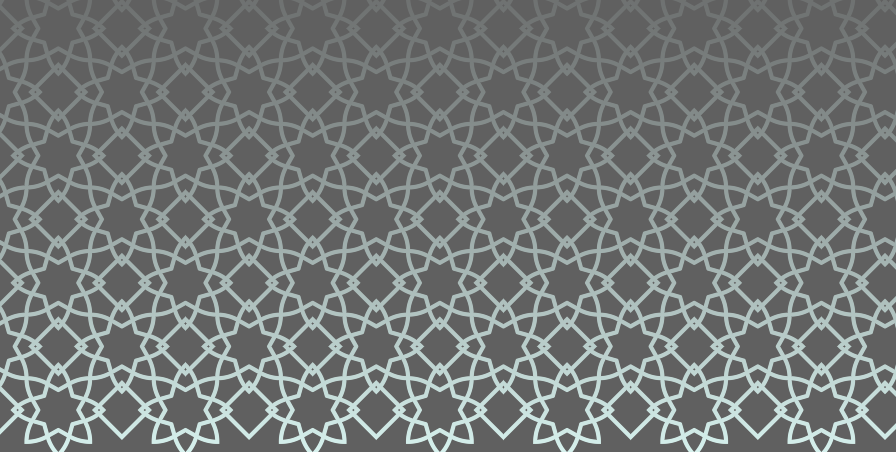
Reproduce this pattern procedurally as a Shadertoy shader.

```glsl
// Interlaced eight-petal star lattice with square links, fading upward into grey.

const float PI = 3.14159265;
const float UNITS_ACROSS = 14.09;               // half periods over the width
const vec2 FIRST_STAR = vec2(0.917, 0.66);      // centre of the lowest left star
const float HALF_LINE = 0.033;
const float PETAL_TIP = 0.7071;
const float PETAL_BEND = 0.661;                 // radius of the petal side arc
const float STAR_NOTCH = 0.315;
const float STAR_POINT = 0.444;
const float LINK_SIZE = 0.425;                  // half diagonal of a link square
const vec3 GROUND = vec3(0.378, 0.378, 0.378);
const vec3 PALE_MINT = vec3(0.84, 0.945, 0.93);

float segmentDistance(vec2 p, vec2 a, vec2 b) {
    vec2 ab = b - a;
    float t = clamp(dot(p - a, ab) / dot(ab, ab), 0.0, 1.0);
    return length(p - a - t * ab);
}

// Mirrors the plane into one half petal lying along +x.
vec2 foldPetal(vec2 p, float count) {
    float sector = 2.0 * PI / count;
    float angle = mod(atan(p.y, p.x) + 0.5 * sector, sector) - 0.5 * sector;
    return length(p) * vec2(cos(angle), abs(sin(angle)));
}

// Inner star outline plus the curved petals around it.
float flowerDistance(vec2 p) {
    vec2 q = foldPetal(p, 8.0);
    vec2 arcCentre = vec2(PETAL_TIP, 0.0) - PETAL_BEND * vec2(0.7071);
    float petal = abs(length(q - arcCentre) - PETAL_BEND);
    vec2 point = STAR_POINT * vec2(cos(PI / 8.0), sin(PI / 8.0));
    float star = segmentDistance(q, vec2(STAR_NOTCH, 0.0), point);
    return min(petal, star);
}

// Outline of a square standing on its corner.
float linkDistance(vec2 p, float size) {
    return abs(abs(p.x) + abs(p.y) - size) * 0.7071;
}

// Nearest star centre on the checkerboard lattice.
vec2 nearestStar(vec2 p) {
    vec2 diagonal = round(0.5 * vec2(p.x + p.y, p.x - p.y));
    return vec2(diagonal.x + diagonal.y, diagonal.x - diagonal.y);
}

float latticeDistance(vec2 p) {
    vec2 star = nearestStar(p);
    vec2 local = p - star;

    // Each star shares four links with its neighbours.
    vec2 toLink = abs(local.x) > abs(local.y)
        ? vec2(sign(local.x), 0.0) : vec2(0.0, sign(local.y));
    float link = star.y + toLink.y > -0.5
        ? linkDistance(local - toLink, LINK_SIZE) : 1.0;

    // The border row ends the lattice: no flowers below it.
    if (star.y < -0.5) {
        local -= vec2(local.x < 0.0 ? -1.0 : 1.0, 1.0);
    }
    return min(flowerDistance(local), link);
}

void mainImage(out vec4 fragColor, in vec2 fragCoord) {
    float pixel = UNITS_ACROSS / iResolution.x;
    vec2 p = fragCoord * pixel - FIRST_STAR;

    float line = 1.0 - smoothstep(-0.6 * pixel, 0.6 * pixel,
                                  latticeDistance(p) - HALF_LINE);

    // Lines pale toward the bottom and sink into the ground at the top.
    float depth = 1.0 - fragCoord.y / iResolution.y;
    float strength = mix(0.12, 1.0, pow(depth, 1.2));
    fragColor = vec4(mix(GROUND, PALE_MINT, line * strength), 1.0);
}
```
